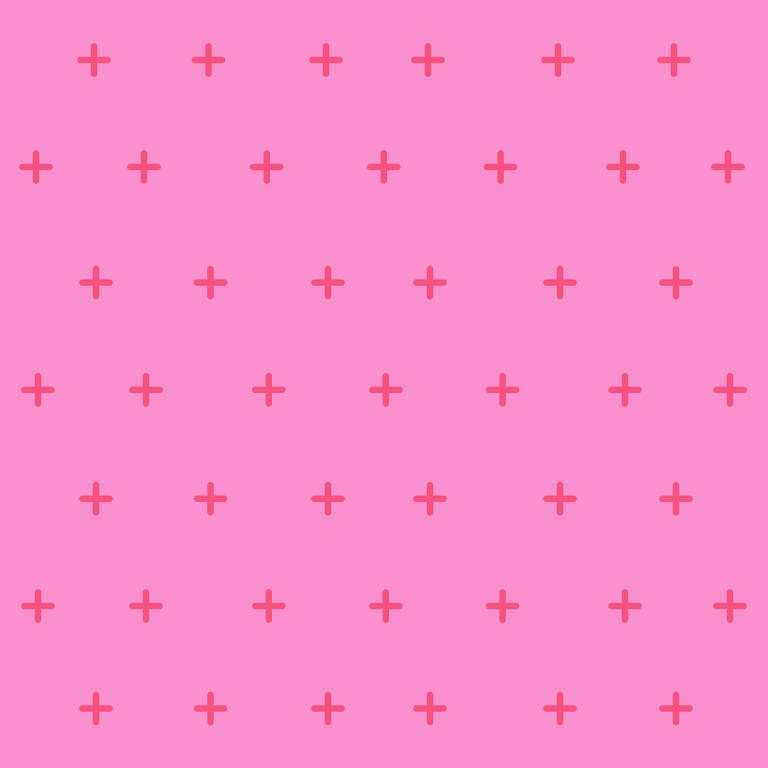
Write a Shadertoy shader that draws this pattern.

```glsl
// Staggered rows of small rounded plus signs, slightly uneven, on flat pink.

#define CANVAS 768.0                     // canvas height in design units
#define PITCH vec2(116.0, 108.0)         // spacing of columns and rows
#define FIRST vec2(38.0, 60.0)           // first plus of a long row, from top left
#define ROWS 7
#define LONG_COUNT 7
#define ARM_REACH 13.6                   // centre to start of round cap
#define ARM_RADIUS 3.2                   // half the line width
#define TOP_SHIFT -2.0                   // sideways slip of the top two rows
#define GROUND_COLOR vec3(0.98, 0.565, 0.805)
#define PLUS_COLOR vec3(0.97, 0.32, 0.49)

// Small placement drift, shared by every row of the same kind
const float rowDrift[7] = float[7](0.0, -1.0, 6.6, 5.8, 6.8, 6.0, 0.5);
const float longDrift[7] = float[7](0.0, -8.0, -1.2, -0.2, 0.6, 7.0, -4.0);
const float shortDrift[6] = float[6](0.0, -1.5, 0.0, -14.0, 0.0, 0.0);

// Distance to a plus made of two round-capped strokes
float plusDistance(vec2 p) {
    p = abs(p);
    p = p.x > p.y ? p : p.yx;
    return length(vec2(max(p.x - ARM_REACH, 0.0), p.y)) - ARM_RADIUS;
}

// Centre of the plus nearest to p
vec2 nearestCenter(vec2 p) {
    int row = clamp(int(floor((p.y - FIRST.y) / PITCH.y + 0.5)), 0, ROWS - 1);
    bool isLong = row % 2 == 1;
    float startX = FIRST.x + (isLong ? 0.0 : 0.5 * PITCH.x);
    startX += row < 2 ? TOP_SHIFT : 0.0;

    int lastCol = isLong ? LONG_COUNT - 1 : LONG_COUNT - 2;
    int col = clamp(int(floor((p.x - startX) / PITCH.x + 0.5)), 0, lastCol);
    float drift = isLong ? longDrift[col] : shortDrift[min(col, 5)];

    return vec2(startX + float(col) * PITCH.x + drift,
                FIRST.y + float(row) * PITCH.y + rowDrift[row]);
}

void mainImage(out vec4 fragColor, in vec2 fragCoord) {
    // Design units, measured down from the top left
    float unitsPerPixel = CANVAS / iResolution.y;
    vec2 p = vec2(fragCoord.x, iResolution.y - fragCoord.y) * unitsPerPixel;

    // Antialiased fill
    float d = plusDistance(p - nearestCenter(p));
    float coverage = clamp(0.5 - d / unitsPerPixel, 0.0, 1.0);
    fragColor = vec4(mix(GROUND_COLOR, PLUS_COLOR, coverage), 1.0);
}
```
